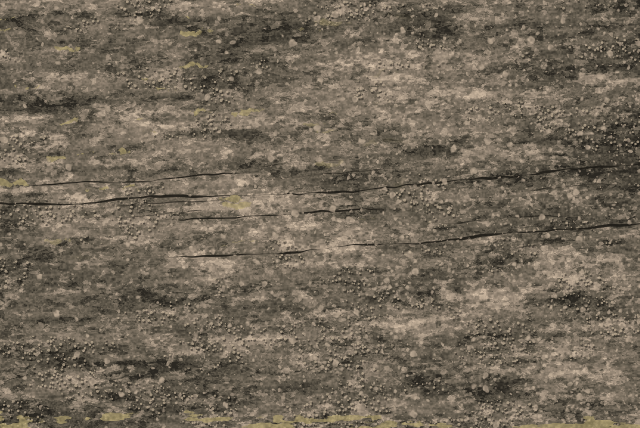
Give the GLSL for this texture, as a WebGL 2 fragment shader.

```glsl
#version 300 es
precision highp float;

uniform vec2 u_resolution;
out vec4 fragColor;

float hash(vec2 p) {
    vec3 q = fract(p.xyx * 0.1031);
    q += dot(q, q.yzx + 33.33);
    return fract((q.x + q.y) * q.z);
}

float noise(vec2 p) {
    vec2 i = floor(p), f = fract(p);
    f = f * f * (3.0 - 2.0 * f);
    return mix(mix(hash(i), hash(i + vec2(1, 0)), f.x),
               mix(hash(i + vec2(0, 1)), hash(i + vec2(1, 1)), f.x), f.y);
}

float fbm(vec2 p) {
    float sum = 0.0, amp = 0.53;
    for (int i = 0; i < 4; i++) {
        sum += amp * noise(p);
        p = mat2(0.995, 0.1, -0.1, 0.995) * p * 2.07 + 17.3;
        amp *= 0.5;
    }
    return sum;
}

// Scattered round flecks, one candidate per unit cell
float flecks(vec2 q, float density, float minR, float maxR, float soft) {
    float cover = 0.0;
    vec2 cell = floor(q);
    for (int y = -1; y <= 1; y++)
    for (int x = -1; x <= 1; x++) {
        vec2 id = cell + vec2(x, y);
        vec2 centre = id + vec2(hash(id + 3.7), hash(id + 41.2));
        float r = mix(minR, maxR, pow(hash(id + 77.1), 2.0));
        float present = step(hash(id + 113.5), density);
        cover = max(cover, present * (1.0 - smoothstep(r - soft, r + soft, distance(q, centre))));
    }
    return cover;
}

// Wavering, tapered split running from a to b
float crack(vec2 p, vec2 a, vec2 b, float halfWidth) {
    float t = (p.x - a.x) / (b.x - a.x);
    float y = mix(a.y, b.y, smoothstep(0.0, 1.0, t));
    y += (noise(vec2(p.x * 6.0, a.y * 91.0)) - 0.5) * 0.014;
    y += (noise(vec2(p.x * 40.0, a.y * 57.0)) - 0.5) * 0.005;
    float taper = smoothstep(0.0, 0.2, t) * smoothstep(1.0, 0.8, t);
    float w = halfWidth * taper * (0.2 + 1.3 * noise(vec2(p.x * 22.0, a.y * 33.0)));
    float px = 1.0 / u_resolution.y;
    return clamp((w - abs(p.y - y)) / px + 0.5, 0.0, 1.0) * min(w / px * 2.0, 1.0);
}

void main() {
    vec2 p = gl_FragCoord.xy / u_resolution.y;
    vec2 uv = gl_FragCoord.xy / u_resolution;
    vec2 g = vec2(p.x, p.y - 0.04 * p.x);
    float px = 1.0 / u_resolution.y;

    // Wood tone: broad weathering, stretched streaks, fine grit
    float broad = fbm(g * vec2(2.2, 10.0) + 5.0);
    float streak = fbm(g * vec2(7.0, 65.0) + 31.0);
    float mottle = fbm(g * vec2(30.0, 55.0) + 9.0);
    float grit = noise(g * vec2(140.0, 190.0)) - 0.5;
    float tone = 0.452 + 0.32 * (broad - 0.5) + 0.24 * (streak - 0.5) + 0.22 * (mottle - 0.5);
    tone += 0.15 * grit + 0.11 * (noise(p * 290.0 + 60.0) - 0.5);

    // Smooth pale area to the upper left, darker rim
    vec2 pale = uv - vec2(0.35, 0.72);
    tone += 0.06 * exp(-6.0 * dot(pale, pale));
    vec2 rim = abs(uv - 0.5) * 2.0;
    tone -= 0.06 * pow(rim.x, 4.0) + 0.05 * pow(rim.y, 4.0);

    // Crisp ragged stains, worn pale patches, pits and chips
    float ragged = 0.6 * (mottle - 0.5) + 0.2 * grit;
    float stain = fbm(g * vec2(6.0, 24.0) + 83.0) + ragged;
    float worn = fbm(g * vec2(10.0, 38.0) + 160.0) + ragged;
    tone -= 0.10 * smoothstep(0.55, 0.60, stain);
    tone += 0.08 * smoothstep(0.59, 0.64, worn);
    float pits = fbm(g * vec2(42.0, 85.0) + 220.0) + 0.3 * (stain - 0.5);
    float chips = fbm(g * vec2(55.0, 90.0) + 270.0) + 0.3 * (worn - 0.5);
    tone -= 0.11 * smoothstep(0.59, 0.65, pits);
    tone += 0.12 * smoothstep(0.61, 0.67, chips);
    vec3 tint = mix(vec3(1.0, 0.925, 0.785), vec3(1.0, 0.90, 0.785), smoothstep(0.3, 0.6, tone));
    vec3 col = max(tone, 0.17) * tint;

    // Crusty granules in clusters, each with a shadow beneath
    float cluster = smoothstep(0.54, 0.62, fbm(g * vec2(6.0, 16.0) + 140.0) + 0.14 * (0.4 - uv.y));
    float grain = flecks(p * 115.0, 0.4, 0.15, 0.42, 0.15);
    float shade = flecks((p + vec2(-0.002, 0.004)) * 115.0, 0.4, 0.2, 0.48, 0.2);
    col *= 1.0 - 0.4 * cluster * shade;
    col = mix(col, vec3(0.74, 0.67, 0.57), 0.75 * cluster * grain);

    // Long splits and a few hairlines along the grain
    float split = crack(p, vec2(-0.2, 0.515), vec2(0.66, 0.546), 0.0022);
    split = max(split, crack(p, vec2(0.52, 0.545), vec2(1.75, 0.625), 0.0022));
    split = max(split, crack(p, vec2(0.0, 0.568), vec2(0.64, 0.595), 0.0016));
    split = max(split, crack(p, vec2(0.32, 0.487), vec2(1.0, 0.512), 0.0016));
    split = max(split, crack(p, vec2(0.26, 0.393), vec2(1.75, 0.482), 0.0023));
    for (float i = 0.0; i < 7.0; i++) {
        vec2 a = vec2(1.2 * hash(vec2(i, 8.0)), 0.34 + 0.32 * hash(vec2(i, 21.0)));
        split = max(split, 0.7 * crack(p, a, a + vec2(0.35, 0.02), 0.0011));
    }
    col = mix(col, vec3(0.12, 0.11, 0.09), 0.9 * split);

    // Pale lichen dots, thicker toward the right
    vec2 wob = vec2(noise(p * 130.0), noise(p * 130.0 + 50.0)) - 0.5;
    float spread = 0.12 + 0.4 * smoothstep(0.1, 0.8, uv.x + 0.3 * (0.5 - uv.y));
    float dots = flecks(p * 27.0 + wob * 0.15, spread, 0.06, 0.23, 27.0 * px);
    float specks = flecks(p * 62.0 + wob * 0.35, spread, 0.08, 0.27, 45.0 * px);
    vec3 lichen = vec3(0.69, 0.62, 0.54) * (0.84 + 0.32 * noise(p * 170.0));
    col = mix(col, lichen, 0.8 * max(dots, 0.9 * specks));

    // Yellowish flakes on the upper left and along the lower edge
    vec2 flakeWarp = vec2(fbm(p * 40.0), fbm(p * 40.0 + 70.0)) - 0.5;
    float upper = smoothstep(0.7, 0.3, uv.x) * smoothstep(0.38, 0.48, uv.y);
    float flake = upper * flecks(g * vec2(8.0, 32.0) + flakeWarp * 0.9, 0.25, 0.06, 0.28, 0.05);
    float lower = fbm(vec2(p.x * 8.0, p.y * 40.0) + 200.0) + 0.3 * flakeWarp.x - p.y * 8.0;
    flake = max(flake, smoothstep(0.48, 0.53, lower));
    vec3 yellow = vec3(0.66, 0.60, 0.42) * (0.85 + 0.3 * noise(p * 170.0));
    col = mix(col, yellow, 0.75 * flake);

    fragColor = vec4(clamp(col, 0.0, 1.0), 1.0);
}
```
